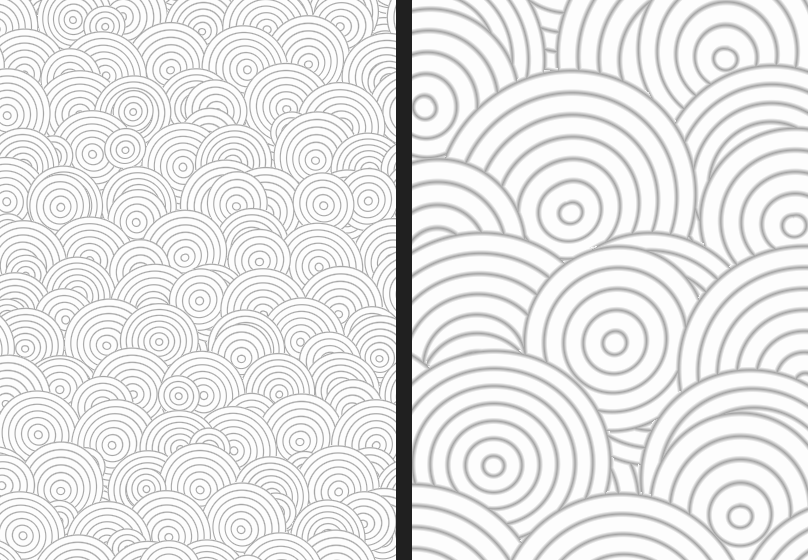
Left: the whole. Right: its middle third, enlarged.
A WebGL 1 fragment shader for this pattern:

```glsl
precision highp float;

uniform vec2 u_resolution;

// Lengths are fractions of the canvas width.
const vec3 PAPER = vec3(0.994);
const vec3 INK = vec3(0.645);
const float LINE_REACH = 0.0029;   // distance over which a line fades out
const float RING_GAP = 0.0168;     // widest gap between rings
const float CORE = 0.6;            // innermost ring radius, in gaps
const float OVAL = 0.022;          // departure from a true circle
const float DRIFT = 0.13;          // shift of inner rings, in radii
const float DEPTH_JITTER = 0.04;   // shuffles the stacking order

// Nearest disc covering the point, and nearest outline just beside it.
float topDepth = -100.0;
float topInk = 0.0;
float rimDepth = -100.0;
float rimInk = 0.0;

vec2 hash2(vec2 p) {
  vec2 k = vec2(dot(p, vec2(127.1, 311.7)), dot(p, vec2(269.5, 183.3)));
  return fract(sin(k) * 43758.545);
}

float lineInk(float dist) {
  float reach = max(LINE_REACH, 1.0 / u_resolution.x);
  return max(0.0, 1.0 - dist / reach);
}

void addDisc(vec2 p, float radius, float depth, vec2 seed) {
  // Slight oval distortion along a random axis
  float angle = 6.2832 * seed.x;
  vec2 axis = vec2(cos(angle), sin(angle));
  float d = length(p);
  float along = dot(p / max(d, 0.00001), axis);
  float stretch = 1.0 + OVAL * (2.0 * along * along - 1.0);
  d *= stretch;

  if (d >= radius) {
    float ink = lineInk(d - radius);
    if (ink > 0.0 && depth > rimDepth) {
      rimDepth = depth;
      rimInk = ink;
    }
  } else if (depth > topDepth) {
    // Inner rings slide off centre, mostly downwards
    vec2 shift = radius * DRIFT * vec2(seed.y - 0.5, -seed.x);
    float r = length(p - shift * (1.0 - d / radius)) * stretch;
    float count = ceil(radius / RING_GAP + 1.0 - CORE);
    float gap = radius / (count - 1.0 + CORE);
    float t = r / gap - CORE;
    topDepth = depth;
    topInk = lineInk(abs(t - max(floor(t + 0.5), 0.0)) * gap);
  }
}

// Staggered cells with one disc each; lower discs lie in front.
void addLayer(vec2 uv, vec2 cell, vec2 jitter, vec2 radii, float bias) {
  float row = floor(uv.y / cell.y);
  for (int j = -1; j <= 1; j++) {
    float y = row + float(j);
    float stagger = 0.5 * mod(y, 2.0);
    float column = floor(uv.x / cell.x - stagger);
    for (int i = -1; i <= 1; i++) {
      vec2 id = vec2(column + float(i), y);
      vec2 place = hash2(id + 31.0 * cell.x);
      vec2 kind = hash2(id + 57.0 * cell.x + 9.3);
      vec2 seed = hash2(id + 83.0 * cell.x + 4.7);
      vec2 center = (id + vec2(stagger + 0.5, 0.5)) * cell;
      center += (place - 0.5) * 2.0 * jitter;
      float radius = mix(radii.x, radii.y, step(0.4, kind.x));
      float depth = bias - center.y + (kind.y - 0.5) * DEPTH_JITTER;
      addDisc(uv - center, radius, depth, seed);
    }
  }
}

void main() {
  vec2 uv = gl_FragCoord.xy / u_resolution.x;

  // Backing discs, large discs, then small and medium ones
  addLayer(uv, vec2(0.150), vec2(0.006), vec2(0.108), -0.5);
  addLayer(uv, vec2(0.176, 0.118), vec2(0.038, 0.026), vec2(0.096, 0.109), 0.0);
  addLayer(uv, vec2(0.196, 0.158), vec2(0.060), vec2(0.051, 0.077), 0.02);

  float ink = topInk;
  if (rimDepth > topDepth) ink = max(ink, rimInk);
  gl_FragColor = vec4(mix(PAPER, INK, ink), 1.0);
}
```
